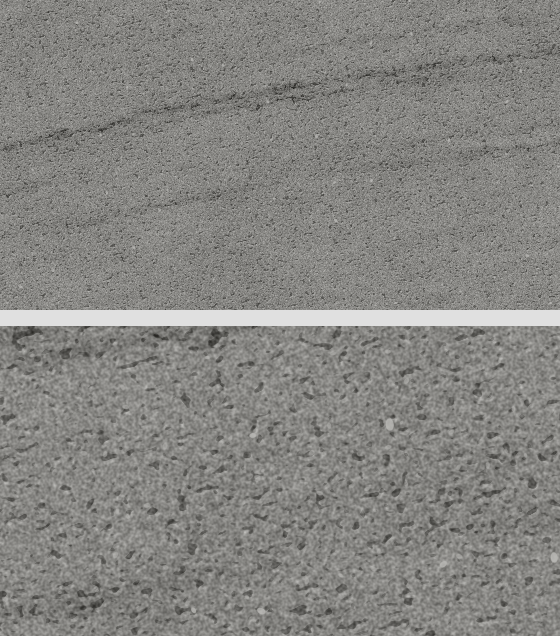
Top: the whole. Bottom: its middle third, enlarged.
Write a WebGL 2 fragment shader that draws this texture.

```glsl
#version 300 es
precision highp float;

uniform vec2 u_resolution;
out vec4 fragColor;

float hash(vec2 cell) {
  vec3 q = fract(cell.xyx * 0.1031);
  q += dot(q, q.yzx + 33.33);
  return fract((q.x + q.y) * q.z);
}

mat2 rotation(float angle) {
  float c = cos(angle), s = sin(angle);
  return mat2(c, -s, s, c);
}

float cornerSlope(vec2 cell, vec2 offset) {
  float angle = 6.2832 * hash(cell);
  return dot(vec2(cos(angle), sin(angle)), offset);
}

float gradientNoise(vec2 p) {
  vec2 cell = floor(p), f = fract(p);
  vec2 u = f * f * f * (f * (f * 6.0 - 15.0) + 10.0);
  float bottom = mix(cornerSlope(cell, f),
                     cornerSlope(cell + vec2(1, 0), f - vec2(1, 0)), u.x);
  float top = mix(cornerSlope(cell + vec2(0, 1), f - vec2(0, 1)),
                  cornerSlope(cell + vec2(1, 1), f - vec2(1, 1)), u.x);
  return mix(bottom, top, u.y);
}

// Height of the bedding curve that all veins follow
float bedding(float x) {
  return 0.515 + 0.255 * x - 0.043 * x * x;
}

// Soft band around one bedding level, fading in and out along x
float vein(vec2 q, float level, float width, float start, float end) {
  float d = (q.y - level) / width;
  float reach = smoothstep(start - 0.2, start + 0.2, q.x)
              * (1.0 - smoothstep(end - 0.2, end + 0.2, q.x));
  return exp(-d * d) * reach;
}

// Small elongated hollows of two sizes; a higher density lowers the threshold
float pits(vec2 p, float density) {
  vec2 q = rotation(0.25) * p;
  float coarse = gradientNoise(q * vec2(62.0, 100.0) + 7.3);
  float fine = gradientNoise(q * vec2(115.0, 170.0) + 41.7);
  float hollow = smoothstep(0.29, 0.47, coarse + 0.45 * fine + density);
  return max(hollow, 0.8 * smoothstep(0.30, 0.46, fine + density));
}

// Scattered pale mineral chips, one candidate per cell
float chips(vec2 p, float scale, float share, float radius, float blur) {
  vec2 home = floor(p * scale);
  float cover = 0.0;
  for (int j = -1; j <= 1; j++) {
    for (int i = -1; i <= 1; i++) {
      vec2 cell = home + vec2(i, j);
      vec2 centre = (cell + vec2(hash(cell + 11.0), hash(cell + 29.0))) / scale;
      vec2 d = rotation(6.2832 * hash(cell + 53.0)) * (p - centre);
      float size = radius * mix(0.5, 1.2, hash(cell + 71.0));
      float edge = length(d * vec2(1.0, 1.5)) - size;
      float present = step(hash(cell + 97.0), share);
      cover = max(cover, present * (1.0 - smoothstep(-blur, blur, edge)));
    }
  }
  return cover;
}

void main() {
  vec2 p = gl_FragCoord.xy / u_resolution.y;
  float pixel = 1.0 / u_resolution.y;

  // Bedding coordinates with a ragged edge
  float wobble = 0.016 * gradientNoise(p * vec2(4.0, 7.0))
               + 0.014 * gradientNoise(p * vec2(20.0, 32.0))
               + 0.012 * gradientNoise(p * vec2(60.0, 80.0));
  vec2 q = vec2(p.x, p.y - bedding(p.x) + wobble);

  // Dark veins, broken into patches along their length
  float veins = 0.90 * vein(q, 0.0, 0.011, -0.5, 2.2)
              + 0.85 * vein(q, -0.037, 0.010, 0.5, 1.45)
              + 0.50 * vein(q, 0.115, 0.015, 0.85, 2.2)
              + 0.70 * vein(q, -0.303, 0.011, 0.25, 0.95)
              + 0.65 * vein(q, -0.300, 0.014, 1.15, 2.2)
              + 0.40 * vein(q, -0.145, 0.017, -0.5, 0.35)
              + 0.25 * vein(q, -0.235, 0.015, 0.9, 1.7)
              + 0.20 * vein(q, -0.015, 0.045, 0.0, 2.2);
  veins *= max(0.9 + 1.1 * gradientNoise(q * vec2(7.0, 55.0))
                   + 0.9 * gradientNoise(p * vec2(32.0, 60.0)), 0.0);

  // Broad tone and fine grain
  float cloud = gradientNoise(p * 3.1 + 5.0) + 0.7 * gradientNoise(p * 9.0);
  float streak = gradientNoise(q * vec2(2.5, 24.0) + 3.0);
  float mottle = gradientNoise(rotation(0.3) * p * vec2(22.0, 30.0) + 17.0);
  float grain = 0.080 * gradientNoise(rotation(0.6) * p * 95.0)
              + 0.130 * gradientNoise(rotation(1.1) * p * 187.0)
              + 0.145 * gradientNoise(rotation(0.4) * p * 310.0);
  float tone = 0.528 + grain + 0.024 * cloud + 0.026 * streak
             + 0.028 * mottle - 0.085 * veins;

  // Clustered hollows with a lit lower rim
  float density = 0.13 * veins - 0.06 * cloud - 0.04 * streak - 0.13 * mottle;
  float hollow = pits(p, density);
  float rim = max(pits(p + vec2(-0.002, 0.004), density) - hollow, 0.0);
  tone += 0.060 * rim - 0.165 * hollow;

  // Pale chips
  float pale = max(chips(p, 11.0, 0.22, 0.0055, pixel),
                   0.65 * chips(p, 34.0, 0.28, 0.0032, pixel));
  tone = mix(tone, 0.73, 0.8 * pale);

  vec3 stone = vec3(tone) + vec3(0.003, 0.0, -0.013);
  fragColor = vec4(clamp(stone, 0.0, 1.0), 1.0);
}
```
